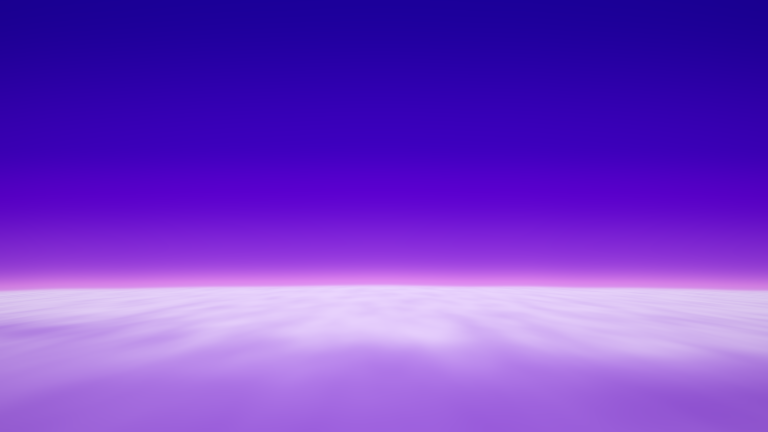
Write a Shadertoy shader that draws this background.

```glsl
// Violet dusk sky above a soft sea of clouds with a pink glow on the horizon.
#define HORIZON 0.336
#define HORIZON_DIP 0.044
#define CLOUD_SCALE vec2(1.15, 0.42)
#define CLOUD_CONTRAST 0.30
#define DEPTH_BIAS 0.045
#define EDGE_SOFTNESS 0.006

const vec3 ZENITH = vec3(0.105, 0.0, 0.60);
const vec3 INDIGO = vec3(0.25, 0.0, 0.755);
const vec3 VIOLET = vec3(0.36, 0.0, 0.815);
const vec3 PURPLE = vec3(0.54, 0.18, 0.86);
const vec3 PINK = vec3(0.86, 0.50, 0.93);
const vec3 CLOUD_SHADE = vec3(0.55, 0.29, 0.83);
const vec3 CLOUD_MID = vec3(0.71, 0.50, 0.92);
const vec3 CLOUD_LIGHT = vec3(0.92, 0.84, 0.995);

vec2 hashGradient(vec2 cell) {
    vec3 p = fract(cell.xyx * vec3(0.1031, 0.1030, 0.0973));
    p += dot(p, p.yzx + 33.33);
    float angle = 6.2832 * fract((p.x + p.y) * p.z);
    return vec2(cos(angle), sin(angle));
}

float gradientNoise(vec2 p) {
    vec2 i = floor(p), f = fract(p);
    vec2 w = f * f * f * (f * (f * 6.0 - 15.0) + 10.0);
    vec2 e = vec2(0.0, 1.0);
    float low = mix(dot(hashGradient(i), f),
                    dot(hashGradient(i + e.yx), f - e.yx), w.x);
    float high = mix(dot(hashGradient(i + e.xy), f - e.xy),
                     dot(hashGradient(i + e.yy), f - e.yy), w.x);
    return mix(low, high, w.y);
}

// Layered noise; octaves too fine for the distance fade away.
float cloudNoise(vec2 p, float depth) {
    float sum = 0.0, amplitude = 0.6, detail = 1.0;
    for (int i = 0; i < 4; i++) {
        float fade = 1.0 / (1.0 + pow(detail * depth / 22.0, 2.0));
        sum += amplitude * fade * gradientNoise(p);
        p = mat2(1.8, 0.5, -0.5, 1.8) * p + 7.3;
        amplitude *= 0.45;
        detail *= 1.9;
    }
    return sum;
}

// Soft elliptical patch of light or shade.
float patchAt(vec2 uv, vec2 centre, vec2 radius) {
    vec2 d = (uv - centre) / radius;
    return exp(-dot(d, d));
}

vec3 skyColor(float height) {
    vec3 col = mix(VIOLET, INDIGO, smoothstep(0.20, 0.34, height));
    col = mix(col, ZENITH, smoothstep(0.26, 0.70, height));
    col = mix(PURPLE, col, smoothstep(0.06, 0.23, height));
    col = mix(col, PINK, exp(-pow(max(height - 0.012, 0.0) / 0.036, 1.4)));
    return mix(col, CLOUD_LIGHT, 0.6 * exp(-max(height, 0.0) / 0.006));
}

vec3 cloudColor(vec2 uv, float below, float aspect) {
    float depth = 1.0 / (max(below, 0.0) + DEPTH_BIAS);
    vec2 plane = vec2((uv.x - 0.5) * aspect * depth, depth) * CLOUD_SCALE;
    float texture01 = cloudNoise(plane + vec2(3.7, 1.9), depth);

    // Brightness falls from the far rim to the near floor.
    float light = mix(0.97, 0.34, smoothstep(-0.02, 0.25, below));
    light -= 0.11 * smoothstep(0.2, 0.35, below);

    // Broad banks and hollows.
    light += 0.16 * patchAt(uv, vec2(0.47, 0.235), vec2(0.17, 0.04));
    light += 0.17 * patchAt(uv, vec2(0.84, 0.20), vec2(0.17, 0.045));
    light += 0.08 * patchAt(uv, vec2(0.22, 0.17), vec2(0.20, 0.05));
    light -= 0.24 * patchAt(uv, vec2(0.02, 0.235), vec2(0.12, 0.022));
    light -= 0.12 * patchAt(uv, vec2(0.92, 0.07), vec2(0.25, 0.07));

    light += CLOUD_CONTRAST * texture01 * mix(1.0, 0.35, smoothstep(0.08, 0.28, below));
    light = clamp(light, 0.0, 1.0);
    vec3 col = mix(CLOUD_SHADE, CLOUD_MID, smoothstep(0.0, 0.5, light));
    return mix(col, CLOUD_LIGHT, smoothstep(0.35, 1.05, light));
}

void mainImage(out vec4 fragColor, in vec2 fragCoord) {
    vec2 uv = fragCoord / iResolution.xy;
    float aspect = iResolution.x / iResolution.y;
    float side = uv.x - 0.5;

    // Curved horizon with a slightly uneven cloud rim.
    float rim = HORIZON - HORIZON_DIP * side * side;
    rim += 0.003 * gradientNoise(vec2(uv.x * 9.0, 4.5));
    float height = uv.y - rim;

    vec3 sky = skyColor(height);
    vec3 clouds = cloudColor(uv, -height, aspect);
    vec3 col = mix(clouds, sky, smoothstep(-EDGE_SOFTNESS, EDGE_SOFTNESS, height));

    // Gentle darkening towards the sides.
    col *= 1.0 - 0.25 * side * side;
    fragColor = vec4(clamp(col, 0.0, 1.0), 1.0);
}
```
